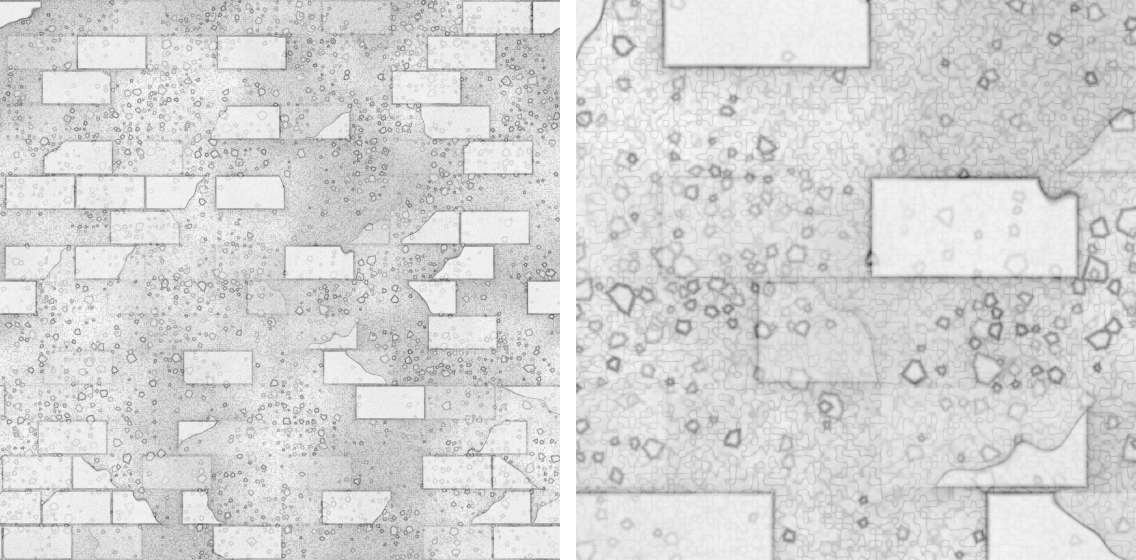
Left, the full canvas; right, a detail of the centre.
Reproduce this texture map procedurally as a WebGL 2 fragment shader.

```glsl
#version 300 es
precision highp float;
// Worn pale brick wall: 8 x 16 running-bond bricks, mostly buried in gritty render.
// Each brick is a box trimmed by a wavy break line; pebbles are random convex
// polygons on jittered grids. All noise wraps, so the tile is seamless.

#define BRICKS vec2(8.0, 16.0)
#define EXPOSED 0.36          // share of clearly visible bricks
#define FAINT 0.20            // share of half-buried bricks
#define LINE_WIDTH 0.0014     // contour width, canvas units
#define FACE_TONE 0.945
#define GROUND_DARK 0.815
#define GROUND_LIGHT 0.965
#define GRAIN 0.12
#define PEBBLE_INK 0.34
#define EDGE_INK 0.36
#define SHADOW 0.12

out vec4 fragColor;
uniform vec2 u_resolution;

vec2 hash2(vec2 p) {
    vec3 q = fract(p.xyx * vec3(0.1031, 0.1030, 0.0973));
    q += dot(q, q.yzx + 33.33);
    return fract((q.xx + q.yz) * q.zy);
}

// Value noise repeating every "period" cells
float noise(vec2 p, float period) {
    vec2 i = floor(p), f = p - i;
    f = f * f * (3.0 - 2.0 * f);
    vec2 a = mod(i, period), b = mod(i + 1.0, period);
    return mix(mix(hash2(a).x, hash2(vec2(b.x, a.y)).x, f.x),
               mix(hash2(vec2(a.x, b.y)).x, hash2(b).x, f.x), f.y);
}

float fbm(vec2 uv, float cells) {
    float sum = 0.0, amp = 0.5;
    for (int i = 0; i < 5; i++) {
        sum += amp * noise(uv * cells, cells);
        cells *= 2.0;
        amp *= 0.5;
    }
    return sum / 0.97;
}

// Scattered pebbles: x = contour, y = body
vec2 pebbles(vec2 uv, float cells, float density) {
    vec2 p = uv * cells, home = floor(p), result = vec2(0.0);
    float aa = cells / u_resolution.y;
    float width = max(LINE_WIDTH * cells, 0.6 * aa);
    for (int k = 0; k < 9; k++) {
        vec2 cell = home + vec2(k % 3 - 1, k / 3 - 1);
        vec2 id = mod(cell, cells);
        vec2 look = hash2(id + cells + 17.0);
        float cluster = smoothstep(0.2, 0.8, noise(id / cells * 14.0, 14.0));
        if (look.x > density * (0.25 + 1.3 * cluster)) continue;
        vec2 q = p - cell - 0.25 - 0.5 * hash2(id + cells + 61.0);
        float radius = mix(0.13, 0.36, look.y * look.y);
        float d = -1.0;
        for (int s = 0; s < 6; s++) {
            vec2 jitter = hash2(id + float(s) * 13.0 + 5.0);
            float angle = (float(s) + 0.8 * jitter.x) * 1.0472;
            d = max(d, dot(q, vec2(cos(angle), sin(angle))) - radius * (0.7 + 0.4 * jitter.y));
        }
        float ink = 0.3 + 0.7 * hash2(id + 91.0).y;
        result.x = max(result.x, ink * exp(-d * d / (width * width)));
        result.y = max(result.y, smoothstep(aa, -aa, d));
    }
    return result;
}

// Bricks: x = face cover, y = contour, z = soft shadow
vec3 bricks(vec2 uv) {
    vec2 p = uv * BRICKS, halfSize = vec2(0.978, 0.468);
    float aa = BRICKS.y / u_resolution.y;
    float width = max(LINE_WIDTH * BRICKS.y, 0.6 * aa);
    vec3 result = vec3(0.0);
    for (int k = 0; k < 9; k++) {
        float row = floor(p.y) + float(k / 3 - 1);
        float wrappedRow = mod(row, BRICKS.y);
        float shift = 0.5 * mod(row, 2.0) + 0.12 * hash2(vec2(wrappedRow, 7.0)).x;
        float col = floor(p.x - shift) + float(k % 3 - 1);
        vec2 id = vec2(mod(col, BRICKS.x), wrappedRow);
        vec2 state = hash2(id + 131.0);
        if (state.x > EXPOSED + FAINT) continue;
        float cover = state.x < EXPOSED ? 0.8 + 0.2 * state.y : 0.2 + 0.35 * state.y;
        vec2 q = vec2(2.0 * (p.x - shift - col - 0.5), p.y - row - 0.5);
        vec2 e = abs(q) - halfSize;
        float box = length(max(e, 0.0)) + min(max(e.x, e.y), 0.0);
        // Wavy break across one corner
        vec2 side = hash2(id + 211.0), loss = hash2(id + 307.0);
        vec2 dir = normalize(mix(vec2(0.35), vec2(1.0), fract(side * 7.0)));
        float depth = mix(-0.12, 1.25, loss.x * loss.x);
        float cut = dot(q * sign(side - 0.5), dir) - dot(dir, halfSize) + depth;
        cut += 0.3 * (noise(q * 3.0 + id * 7.0, 64.0) - 0.5);
        float d = max(box, cut);
        float chip = 0.45 * step(0.55, loss.y) * smoothstep(aa, -aa, box);
        float ink = cover * cover * (0.35 + 0.65 * noise(q * 2.5 + id * 11.0, 64.0));
        result.x = max(result.x, cover * max(smoothstep(aa, -aa, d), chip));
        result.y = max(result.y, ink * exp(-d * d / (width * width)));
        result.z = max(result.z, cover * exp(-max(d, 0.0) / 0.09));
    }
    return result;
}

void main() {
    vec2 uv = gl_FragCoord.xy / u_resolution;
    vec3 brick = bricks(uv);
    vec2 stone = max(pebbles(uv, 46.0, 0.42), pebbles(uv, 88.0, 0.34));

    // Blotchy ground with fine grit
    float tone = mix(GROUND_DARK, GROUND_LIGHT, smoothstep(0.25, 0.75, fbm(uv, 6.0)));
    float ridge = 1.0 - abs(2.0 * noise(uv * 300.0, 300.0) - 1.0);
    float grit = pow(ridge, 4.0) + 0.5 * (noise(uv * 480.0, 480.0) - 0.5);
    tone -= GRAIN * grit + SHADOW * brick.z * (1.0 - brick.x);
    tone = mix(tone, 0.92, 0.6 * stone.y);

    // Brick faces, then all contours
    float face = FACE_TONE + 0.03 * (fbm(uv, 24.0) - 0.5) - 0.025 * grit;
    tone = mix(tone, face, brick.x);
    tone -= PEBBLE_INK * stone.x * mix(1.0, 0.3, brick.x) + EDGE_INK * brick.y;
    fragColor = vec4(vec3(clamp(tone, 0.0, 1.0)), 1.0);
}
```
